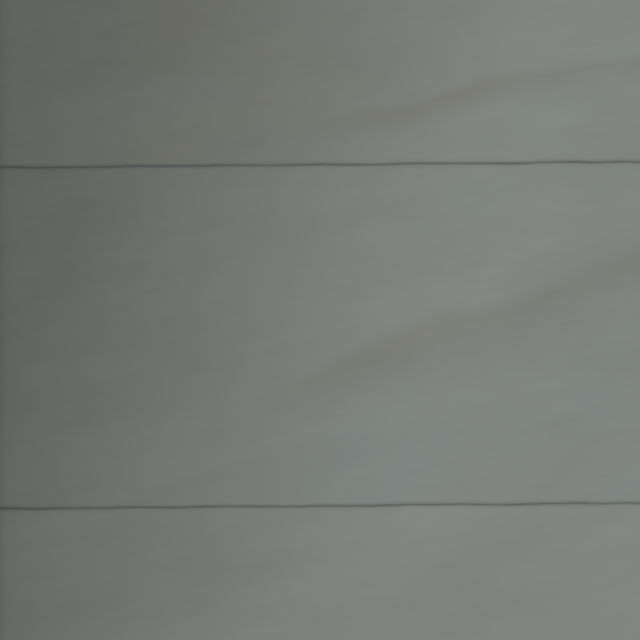
A Shadertoy shader for this texture:

```glsl
// Grey stone planks in three rows, parted by two thin, slightly rising joints.
// Stretched noise gives the cloudy mottling and brushed grain; soft slanted
// veins and a broad light falloff from left to right shade the surface.

const vec3 SHADE_GREY = vec3(0.375, 0.386, 0.364);
const vec3 LIGHT_GREY = vec3(0.503, 0.523, 0.504);
const vec3 WARM_TINT  = vec3(0.012, 0.000, -0.016);
const float ROW_HEIGHT = 0.533;
const float JOINT_BASE = 0.205;   // height of the lower joint at the left edge
const float JOINT_RISE = 0.009;   // climb of a joint across the canvas
const float JOINT_HALF_WIDTH = 0.0016;

float hash(vec2 p) {
    return fract(sin(dot(p, vec2(127.1, 311.7))) * 43758.545);
}

float valueNoise(vec2 p) {
    vec2 cell = floor(p);
    vec2 f = fract(p);
    f = f * f * (3.0 - 2.0 * f);
    float low  = mix(hash(cell), hash(cell + vec2(1.0, 0.0)), f.x);
    float high = mix(hash(cell + vec2(0.0, 1.0)), hash(cell + vec2(1.0, 1.0)), f.x);
    return mix(low, high, f.y);
}

// Layered noise, centred on zero
float fbm(vec2 p) {
    float sum = 0.0;
    float gain = 0.5;
    for (int i = 0; i < 5; i++) {
        sum += gain * (valueNoise(p) - 0.5);
        p = mat2(0.8, 0.6, -0.6, 0.8) * p * 2.03 + 17.3;
        gain *= 0.5;
    }
    return sum;
}

// Shear so that horizontal streaks climb to the right
vec2 slant(vec2 p, float slope) {
    return vec2(p.x, p.y - slope * p.x);
}

// Dark slanted vein: crisp upper side, long fade below, present from startX on
float vein(vec2 uv, vec2 start, float slope, float width, float seed) {
    float wobble = 0.05 * fbm(vec2(uv.x * 6.0, uv.y * 4.0) + seed);
    float d = uv.y - start.y - slope * (uv.x - start.x) + wobble;
    float side = d > 0.0 ? width : width * 3.5;
    float reach = smoothstep(-0.05, 0.14, uv.x - start.x);
    float patchy = 0.7 + 0.9 * fbm(uv * 7.0 + seed);
    return exp(-d * d / (side * side)) * reach * patchy;
}

// Joint as a fine line (x) inside a soft dirty halo (y)
vec2 joint(float d, float pixel) {
    float line = 1.0 - smoothstep(JOINT_HALF_WIDTH - pixel, JOINT_HALF_WIDTH + pixel, abs(d));
    float halo = exp(-d * d / 0.00002);
    return vec2(line, halo);
}

void mainImage(out vec4 fragColor, in vec2 fragCoord) {
    vec2 uv = fragCoord / iResolution.xy;
    float pixel = 1.0 / iResolution.y;

    // Rows and signed distance to the nearest joint
    float waver = 0.003 * fbm(vec2(uv.x * 14.0, 3.0));
    float rows = (uv.y - JOINT_BASE - JOINT_RISE * uv.x + waver) / ROW_HEIGHT;
    float row = floor(rows);
    float jointDistance = (rows - floor(rows + 0.5)) * ROW_HEIGHT;
    vec2 stone = uv + row * vec2(3.7, 5.3);   // own pattern for each plank

    // Broad light, darkest at the upper left
    float tone = smoothstep(-0.18, 0.76, uv.x - 0.3 * (uv.y - 0.5));

    // Mottling and brushed grain
    float clouds = fbm(slant(stone, 0.35) * vec2(3.0, 5.5));
    float streaks = fbm(slant(stone, 0.22) * vec2(7.0, 28.0) + 9.0);
    float grain = fbm(slant(stone, 0.14) * vec2(38.0, 170.0) + 31.0);
    tone += 0.24 * clouds + 0.13 * streaks + 0.07 * grain;

    // One vein in the upper plank, a broader one in the middle plank
    float upper = vein(uv, vec2(0.50, 0.806), 0.22, 0.008, 4.0) * step(0.5, row);
    float middle = vein(uv, vec2(0.40, 0.375), 0.38, 0.015, 11.0)
                 * step(-0.5, row) * step(row, 0.5);
    tone -= 0.24 * upper + 0.20 * middle;

    vec3 color = mix(SHADE_GREY, LIGHT_GREY, clamp(tone, -0.2, 1.12));

    // Brownish and bluish drifts
    float warmth = 1.8 * fbm(slant(stone, 0.4) * vec2(2.2, 4.0) + 23.0);
    color += WARM_TINT * (warmth + 0.7 * (upper + middle));

    // Joints of uneven strength, and the dim left border
    vec2 seam = joint(jointDistance, pixel);
    float strength = 0.85 + 0.7 * fbm(vec2(uv.x * 22.0, row));
    color *= 1.0 - strength * (0.16 * seam.x + 0.10 * seam.y);
    color *= 1.0 - 0.07 * exp(-uv.x / 0.008);

    fragColor = vec4(clamp(color, 0.0, 1.0), 1.0);
}
```
